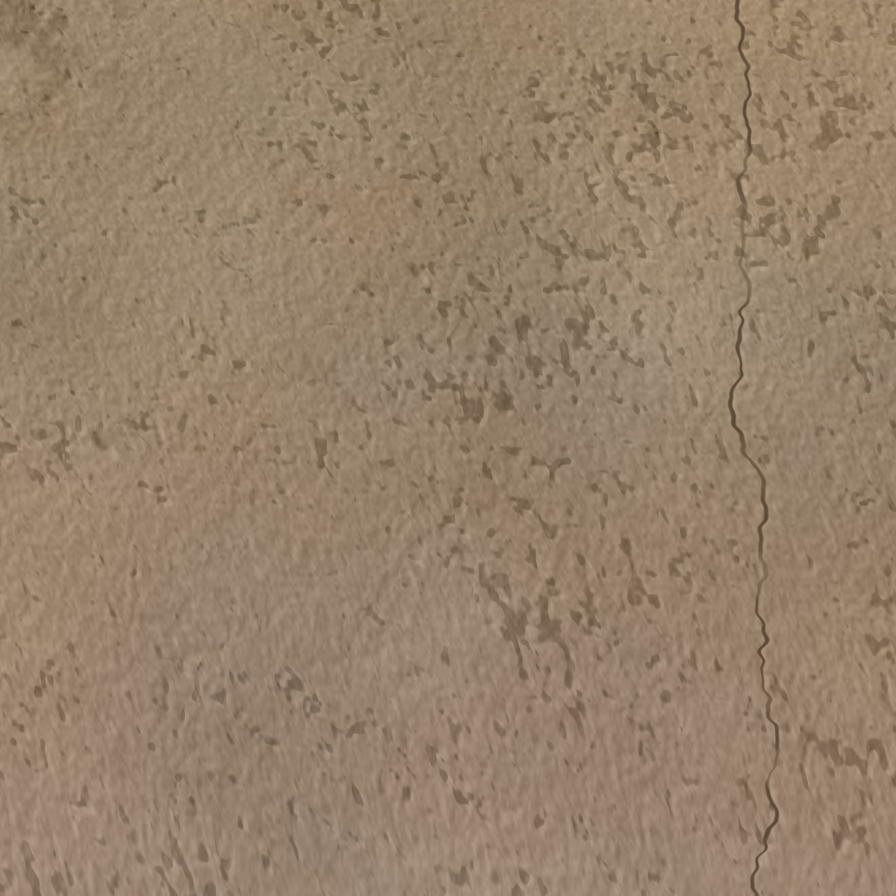
A three.js fragment shader for this texture:

```glsl
// Weathered plaster wall: fine slanted grain and small pits, drawn longer
// towards the bottom, with soft stains and one thin vertical crack.
// Layered value noise is lit from the side; the crack is a noise-bent line.
varying vec2 vUv;

float hash(vec2 p) {
  return fract(sin(dot(p, vec2(127.1, 311.7))) * 43758.5453);
}

float noise(vec2 p) {
  vec2 i = floor(p), f = fract(p);
  f = f * f * (3.0 - 2.0 * f);
  return mix(mix(hash(i), hash(i + vec2(1.0, 0.0)), f.x),
             mix(hash(i + vec2(0.0, 1.0)), hash(i + 1.0), f.x), f.y);
}

float fbm(vec2 p) {
  float sum = 0.0, amp = 0.5;
  for (int i = 0; i < 4; i++) {
    sum += amp * noise(p);
    p = mat2(1.6, 1.2, -1.2, 1.6) * p + 5.3;
    amp *= 0.5;
  }
  return sum / 0.9375;
}

float relief(vec2 q) {
  return 0.62 * noise(q) + 0.38 * noise(q * 2.1 + 7.0);
}

// Horizontal position of the crack at height y
float crackX(float y) {
  float x = 0.830 + 0.024 * (1.0 - smoothstep(0.42, 0.56, y));
  x += 0.030 * (noise(vec2(y * 9.0, 3.0)) - 0.5);
  x += 0.014 * (noise(vec2(y * 34.0, 8.0)) - 0.5);
  return x + 0.007 * (noise(vec2(y * 95.0, 5.0)) - 0.5);
}

// Slanted dent: dark hollow with a light lower right lip
float dent(vec2 p, vec2 center, float size) {
  vec2 d = (p - center) / size;
  d.x += 0.5 * d.y + 0.5 * (noise(p * 160.0) - 0.5);
  float hollow = exp(-dot(d, d * vec2(3.0, 1.0)));
  d -= vec2(0.5, -1.1);
  return 0.07 * exp(-dot(d, d * vec2(2.0, 1.5))) - 0.15 * hollow;
}

void main() {
  vec2 p = vUv;

  // Grain space: leaning left going up, stretched vertically near the bottom
  vec2 q = vec2(135.0 * (p.x + 0.22 * p.y), 56.0 * p.y + 32.0 * p.y * p.y);
  q += 0.9 * (vec2(noise(q * 0.4), noise(q * 0.4 + 40.0)) - 0.5);

  // Broad stains, from ochre at the top to rosy grey at the bottom
  float stain = fbm(p * vec2(4.0, 4.5) + 2.0);
  float tint = fbm(p * 3.2 + 19.0);
  vec3 color = mix(vec3(0.600, 0.511, 0.430), vec3(0.610, 0.526, 0.422),
                   smoothstep(0.15, 0.95, p.y));
  color += 0.085 * (stain - 0.5);
  color += vec3(-0.03, 0.004, 0.035) * (tint - 0.45);
  color += 0.03 * (fbm(p * 22.0) - 0.5);

  // Side-lit grain and fine vertical streaks
  float grain = relief(q) - relief(q + vec2(-0.55, 0.35));
  color += 0.105 * grain;
  color += 0.05 * (noise(p * vec2(330.0, 110.0 + 80.0 * p.y)) - 0.5);

  // Pits gather in patches and around the broken part of the crack
  vec2 broken = (p - vec2(0.865, 0.19)) / vec2(0.055, 0.05);
  float patches = 0.55 * (fbm(p * 8.0 + 11.0) - 0.52);
  patches += 0.09 * exp(-dot(broken, broken));
  vec2 pitSpace = q * vec2(0.72, 0.78) + 31.0;
  float pit = 1.0 - smoothstep(0.18, 0.36, relief(pitSpace) - patches);
  float leftPit = 1.0 - smoothstep(0.18, 0.36,
                                   relief(pitSpace + vec2(-0.55, 0.3)) - patches);
  color -= vec3(0.105, 0.102, 0.098) * pit;
  color += 0.035 * leftPit * (1.0 - pit);

  // Dark mottling in the upper left corner
  float corner = exp(-dot(p - vec2(0.0, 1.0), p - vec2(0.0, 1.0)) * 50.0);
  color -= 0.10 * corner * smoothstep(0.35, 0.7, fbm(p * 45.0));

  // A few larger dents
  color += dent(p, vec2(0.110, 0.507), 0.012);
  color += dent(p, vec2(0.734, 0.853), 0.007);
  color += dent(p, vec2(0.462, 0.699), 0.009);

  // Crack of varying width with a pale right lip
  float offset = p.x - crackX(p.y);
  float width = 0.0007 + 0.0021 * noise(vec2(p.y * 42.0, 21.0));
  float gap = 1.0 - smoothstep(width * 0.4, width + 0.0016, abs(offset));
  float strength = 0.45 + 0.55 * smoothstep(0.2, 0.6, noise(vec2(p.y * 28.0, 60.0)));
  float lip = exp(-pow((offset - 0.0045) / 0.0025, 2.0));
  color += 0.035 * lip * strength;
  color = mix(color, vec3(0.32, 0.25, 0.18), 0.85 * gap * strength);

  gl_FragColor = vec4(color, 1.0);
}
```
